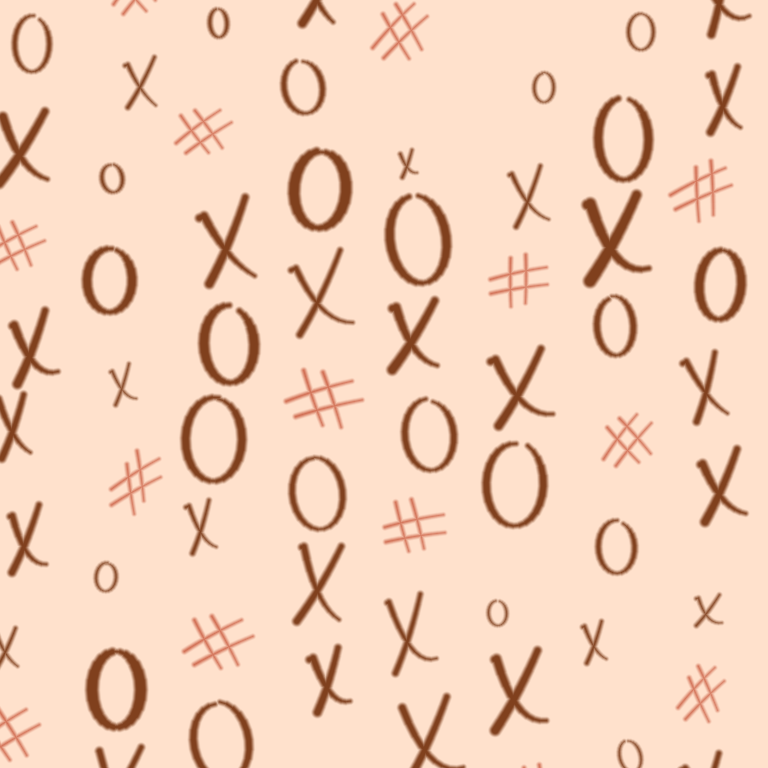
This pattern is drawn by a WebGL 1 fragment shader. Its source:

```glsl
precision highp float;
// Scattered hand-brushed noughts, crosses and thin red hatch marks on a peach ground.
uniform vec2 u_resolution;

const float CELLS = 7.7;       // marks across the canvas
const float SOFTNESS = 0.0035; // half width of a soft edge, in canvas units
const float TAU = 6.2831853;
const vec3 PEACH = vec3(1.0, 0.882, 0.80);
const vec3 BROWN = vec3(0.50, 0.25, 0.115);
const vec3 RED = vec3(0.79, 0.36, 0.25);

float hash(vec2 cell, float seed) {
  return fract(sin(dot(cell, vec2(127.1, 311.7)) + seed * 74.7) * 43758.5453);
}

float range(vec2 cell, float seed, float low, float high) {
  return mix(low, high, hash(cell, seed));
}

vec2 rotate(vec2 p, float angle) {
  float c = cos(angle), s = sin(angle);
  return vec2(c * p.x + s * p.y, c * p.y - s * p.x);
}

float segment(vec2 p, vec2 a, vec2 b) {
  vec2 ab = b - a;
  return length(p - a - ab * clamp(dot(p - a, ab) / dot(ab, ab), 0.0, 1.0));
}

// Quadratic curve from a to c, bent towards b, with a tapering half width.
float stroke(vec2 p, vec2 a, vec2 b, vec2 c, float startWidth, float endWidth) {
  float d = 10.0;
  vec2 last = a;
  for (int i = 1; i <= 9; i++) {
    float t = float(i) / 9.0;
    vec2 next = mix(mix(a, b, t), mix(b, c, t), t);
    d = min(d, segment(p, last, next) - mix(startWidth, endWidth, t));
    last = next;
  }
  return d;
}

vec2 loopPoint(float t, float start, float sweep, float drift) {
  float angle = TAU * (start + sweep * t);
  float radius = 1.0 + drift * smoothstep(0.55, 1.0, t);
  return radius * vec2(-sin(angle), cos(angle));
}

// Oval drawn in one turn from the top: heavy sides, thin ends that overlap or stay open.
float nought(vec2 p, vec2 cell, float width) {
  p = rotate(p, range(cell, 11.0, -0.1, 0.28));
  vec2 radius = vec2(range(cell, 12.0, 0.54, 0.68), 0.92);
  float start = range(cell, 13.0, -0.03, 0.04);
  float sweep = range(cell, 14.0, 0.92, 1.04);
  float drift = range(cell, 15.0, -0.1, 0.08);
  float d = 10.0;
  vec2 last = radius * loopPoint(0.0, start, sweep, drift);
  for (int i = 1; i <= 26; i++) {
    float t = float(i) / 26.0;
    vec2 next = radius * loopPoint(t, start, sweep, drift);
    float side = abs(sin(TAU * (start + sweep * t - 0.02)));
    float taper = 1.0 - 0.3 * smoothstep(0.85, 1.0, t);
    d = min(d, segment(p, last, next) - width * mix(0.5, 1.08, side) * taper);
    last = next;
  }
  return d;
}

// Straight rising stroke crossed by a falling one that flicks out at its foot.
float crossMark(vec2 p, vec2 cell, float width) {
  p = rotate(p, range(cell, 21.0, -0.16, 0.16));
  float spread = range(cell, 22.0, 0.32, 0.58);
  float foot = hash(cell, 23.0);
  vec2 top = vec2(spread, 0.95);
  vec2 head = vec2(-spread - 0.05, range(cell, 24.0, 0.55, 0.85));
  vec2 tail = vec2(spread + 0.1 + 0.25 * foot, -0.85 + 0.25 * foot);
  vec2 bend = vec2(-0.05 + 0.1 * foot, -0.35 - 0.6 * foot);
  float rising = stroke(p, vec2(-spread, -0.95), vec2(0.06, -0.1), top, width, width * 0.75);
  float falling = stroke(p, head, bend, tail, width * 0.95, width * 0.4);
  float serif = segment(p, head, head - vec2(0.13, 0.05) * hash(cell, 25.0)) - width * 0.8;
  return min(min(rising, falling), serif);
}

// Two long rising lines over two shorter steep ones.
float hatch(vec2 p, vec2 cell, float width) {
  p = rotate(p, range(cell, 31.0, 0.1, 0.85));
  float lean = range(cell, 32.0, -0.3, 0.15);
  float d = 10.0;
  for (int i = 0; i < 2; i++) {
    float s = float(i) * 2.0 - 1.0;
    float slip = range(cell, 33.0 + s, -0.14, 0.14);
    vec2 bow = vec2(slip, s * 0.27 + 0.06);
    d = min(d, stroke(p, vec2(slip - 0.95, s * 0.24 - 0.06), bow,
                      vec2(slip + 0.98, s * 0.29 + 0.05), width, width * 0.6));
    d = min(d, stroke(p, vec2(s * 0.26 - lean, 0.82 + slip), vec2(s * 0.29, slip),
                      vec2(s * 0.25 + lean, -0.8 + slip), width, width * 0.65));
  }
  return d;
}

float coverage(float d) {
  float soft = SOFTNESS * CELLS;
  return 1.0 - smoothstep(-soft, soft, d);
}

void main() {
  vec2 p = gl_FragCoord.xy / u_resolution.y * CELLS + vec2(0.3, 0.2);
  vec3 colour = PEACH;
  for (int k = 0; k < 9; k++) {
    // Every other column is shifted by half a cell.
    float column = floor(p.x) + mod(float(k), 3.0) - 1.0;
    float y = p.y + 0.5 * mod(column, 2.0);
    vec2 cell = vec2(column, floor(y) + floor(float(k) / 3.0) - 1.0);
    bool isHatch = mod(cell.x * 2.0 + cell.y, 5.0) < 0.5;
    float size = isHatch ? range(cell, 1.0, 0.28, 0.36) : range(cell, 1.0, 0.13, 0.48);
    vec2 slack = max(vec2(0.42 - 0.75 * size, 0.36 - 0.7 * size), 0.04);
    vec2 jitter = slack * (vec2(hash(cell, 2.0), hash(cell, 3.0)) * 2.0 - 1.0);
    vec2 q = (vec2(p.x, y) - cell - 0.5 - jitter) / size;
    float width = range(cell, 4.0, 0.08, 0.145);
    if (isHatch) {
      colour = mix(colour, RED, 0.9 * coverage(hatch(q, cell, 0.058) * size));
    } else {
      float d = hash(cell, 5.0) < 0.48 ? nought(q, cell, width) : crossMark(q, cell, width);
      colour = mix(colour, BROWN, coverage(d * size));
    }
  }
  gl_FragColor = vec4(colour, 1.0);
}
```
